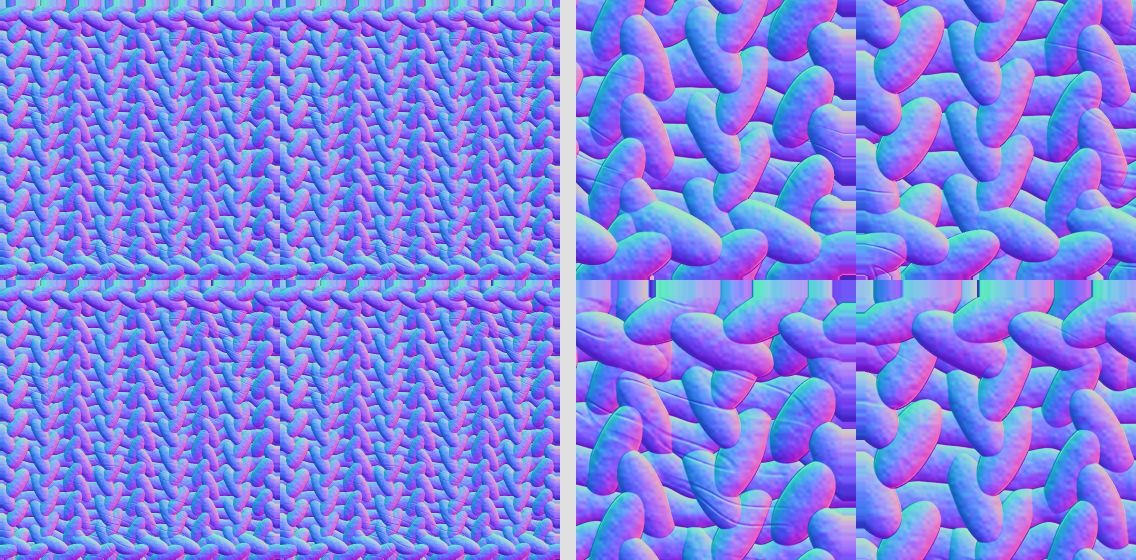
Left: the whole. Right: its middle third, enlarged.
A WebGL 2 fragment shader for this texture map:

```glsl
#version 300 es
precision highp float;
// Tangent-space normal map of a knitted panel, repeated in a grid.
// Plump yarn leaves form braids: upright ribs, framed by two cross braids.
// A height field is built per tile; its slopes become the colour.

#define TILES 2.0
#define RIBS 7.0
#define RIB_LEFT 0.104
#define RIB_RIGHT 0.904
#define RELIEF 0.92
#define MAX_SLOPE 1.7
#define GRAIN 0.0018
#define CREASE 0.0014
#define SLOPE_STEP 0.0016

uniform vec2 u_resolution;
out vec4 fragColor;

float hash(vec2 p) {
  vec3 q = fract(vec3(p.xyx) * 0.1031);
  q += dot(q, q.yzx + 33.33);
  return fract((q.x + q.y) * q.z);
}

float noise(vec2 p) {
  vec2 i = floor(p), f = fract(p);
  f = f * f * (3.0 - 2.0 * f);
  return mix(mix(hash(i), hash(i + vec2(1, 0)), f.x),
             mix(hash(i + vec2(0, 1)), hash(i + vec2(1, 1)), f.x), f.y);
}

// One domed leaf of yarn, its long axis turned from vertical by angle.
float leaf(vec2 p, float angle, vec2 radius) {
  float c = cos(angle), s = sin(angle);
  p = vec2(c * p.x - s * p.y, s * p.x + c * p.y);
  vec2 q = abs(p / radius);
  float d = q.x * q.x + pow(q.y, 2.4);
  if (d >= 1.0) return -1.0;
  return radius.x * sqrt(1.0 - d) - 0.22 * p.y;
}

// Two staggered rows of leaves that meet as V shapes; p.y runs along.
float braid(vec2 p, float period, float offset, float angle, vec2 radius, float seed) {
  float h = -1.0;
  for (int side = 0; side < 2; side++) {
    float s = float(side) * 2.0 - 1.0;
    float y = p.y / period + 0.5 * float(side);
    for (int n = -1; n <= 1; n++) {
      float k = floor(y + 0.5) + float(n);
      vec2 id = vec2(k + 40.0, seed * 7.0 + float(side) * 3.0);
      float turn = angle + 0.14 * (hash(id) - 0.5);
      float size = 0.97 + 0.12 * hash(id + 17.3);
      float shift = 0.12 * (hash(id + 41.7) - 0.5);
      vec2 local = vec2(p.x - s * offset, (y - k - shift) * period);
      h = max(h, leaf(local, s * turn, radius * size));
    }
  }
  return h;
}

// Narrow inner ribs alternate between V and inverted V.
float innerRibs(vec2 p) {
  float cell = (p.x - RIB_LEFT) / (RIB_RIGHT - RIB_LEFT) * RIBS;
  float id = floor(cell);
  if (id < 0.0 || id >= RIBS) return -1.0;
  float x = (fract(cell) - 0.5) * (RIB_RIGHT - RIB_LEFT) / RIBS;
  float flip = mod(id, 2.0) < 0.5 ? 1.0 : -1.0;
  x += 0.004 * (noise(vec2(p.y * 9.0, id * 5.0)) - 0.5);
  return braid(vec2(x, flip * p.y + 0.03 * hash(vec2(id, 3.0))),
               0.096, 0.0175, 0.46, vec2(0.0235, 0.060), id);
}

// Wider ribs run up both sides.
float sideRibs(vec2 p) {
  vec2 radius = vec2(0.0275, 0.057);
  return p.x < 0.5
    ? braid(p - vec2(0.039, 0.02), 0.104, 0.024, 0.53, radius, 11.0)
    : braid(vec2(p.x - 0.960, -p.y), 0.104, 0.022, 0.53, radius, 12.0);
}

// Small cross bumps seen in the valleys between ribs.
float valley(vec2 p) {
  float wobble = 2.0 * noise(p * vec2(26.0, 9.0));
  return -0.012 + 0.015 * sqrt(abs(sin(p.y * 68.0 + p.x * 6.0 + wobble)));
}

float height(vec2 p) {
  float h = max(valley(p), max(innerRibs(p), sideRibs(p) + 0.004));
  vec2 radius = vec2(0.0265, 0.065);
  float edge = p.y > 0.5
    ? braid(vec2(p.y - 0.943, p.x), 0.120, 0.018, 0.46, radius, 21.0)
    : braid(vec2(p.y - 0.039, -p.x), 0.120, 0.018, 0.46, radius, 22.0);
  h = max(h, edge + 0.016);
  // Fibre grain and a few long creases.
  h += GRAIN * (noise(p * 100.0) + 0.5 * noise(p * 210.0));
  vec2 bent = vec2(p.x + 0.5 * p.y, p.y + 0.35 * p.x) * vec2(10.0, 40.0);
  float line = abs(noise(bent + 1.2 * noise(p * 14.0)) - 0.5);
  float patches = smoothstep(0.5, 0.75, noise(p * 8.0 + 5.0));
  return h - CREASE * patches * (1.0 - smoothstep(0.0, 0.07, line));
}

vec3 normalColour(vec2 uv) {
  // Clamping draws the outermost colours out into thin seam stripes.
  vec2 p = clamp(fract(uv * TILES), vec2(0.010, 0.004), vec2(0.984, 0.980));
  vec2 e = vec2(SLOPE_STEP, 0.0);
  float h = height(p);
  vec2 slope = RELIEF * vec2(height(p + e.xy) - h, height(p + e.yx) - h) / e.x;
  slope *= min(1.0, MAX_SLOPE / max(length(slope), 0.0001));
  return 0.5 + 0.5 * normalize(vec3(-slope, 1.0));
}

void main() {
  vec3 colour = vec3(0.0);
  // Four samples per pixel smooth the leaf edges.
  for (int i = 0; i < 4; i++) {
    vec2 jitter = vec2(i % 2, i / 2) * 0.5 - 0.25;
    colour += normalColour((gl_FragCoord.xy + jitter) / u_resolution);
  }
  fragColor = vec4(colour * 0.25, 1.0);
}
```
